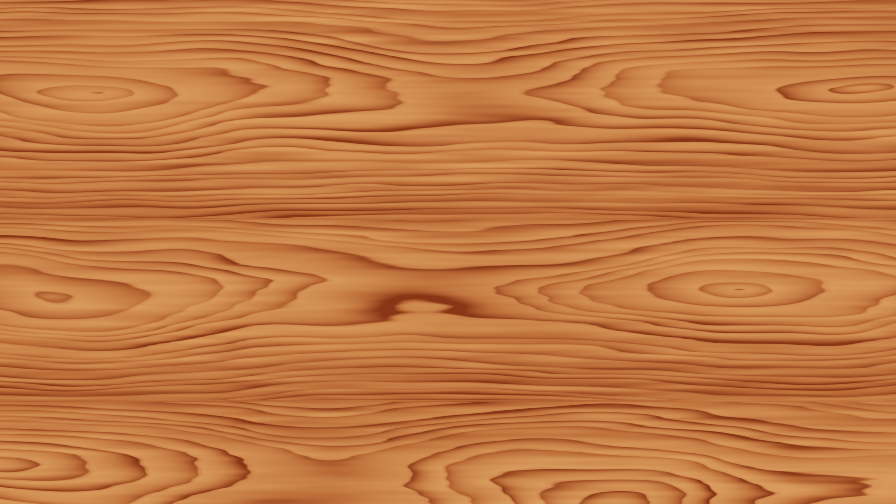
Give the GLSL for this texture, as a Shadertoy shader.

```glsl
// Flat-sawn timber: three long boards with arched "cathedral" grain.
// Each board cuts a row of stretched ring cones; warped distance gives the
// rings, and a skewed profile gives each a soft rise and a crisp dark edge.

#define RING_DENSITY 43.0
#define ARCH_HEIGHT 0.10
#define WARP 0.075
#define LINE_DEPTH 0.92
#define FIBRE_DEPTH 0.38
#define SEAM_DEPTH 0.17
#define BASE_TONE 0.86
#define BOARD_PITCH 0.36
#define LOWEST_SEAM 0.205
#define DARK_WOOD vec3(0.58, 0.26, 0.115)
#define MID_WOOD vec3(0.735, 0.425, 0.22)
#define PALE_WOOD vec3(0.84, 0.59, 0.35)

float hash(float n) {
    return fract(sin(n * 12.9898) * 43758.55);
}

vec2 gradient(vec2 cell) {
    vec3 q = fract(cell.xyx * vec3(0.1031, 0.1030, 0.0973));
    q += dot(q, q.yzx + 33.33);
    float angle = 6.2832 * fract((q.x + q.y) * q.z);
    return vec2(cos(angle), sin(angle));
}

// Gradient noise, roughly -0.7 to 0.7
float noise(vec2 p) {
    vec2 i = floor(p), f = p - i;
    vec2 u = f * f * f * (f * (f * 6.0 - 15.0) + 10.0);
    vec2 e = vec2(0.0, 1.0);
    float low = mix(dot(gradient(i), f), dot(gradient(i + e.yx), f - e.yx), u.x);
    float high = mix(dot(gradient(i + e), f - e), dot(gradient(i + 1.0), f - 1.0), u.x);
    return mix(low, high, u.y);
}

float boardCentre(float board) {
    return 0.425 + 0.385 * board;
}

// Ring coordinate: level sets are ovals joined by wide saddles
float ringField(vec2 p, float board) {
    vec2 seed = vec2(17.3, 9.7) * board;
    float v = p.y - boardCentre(board);

    // Grain bends freely at the heart and runs straight along the seams
    float bend = 1.0 - 0.75 * smoothstep(0.06, 0.16, abs(v));
    v += bend * WARP * noise(p * vec2(1.6, 2.5) + seed);
    v += bend * 0.2 * WARP * noise(p * vec2(4.0, 9.0) + seed);

    float period = 1.37 + 0.15 * board;
    float start = 0.1 + 0.1 * board;
    float arch = ARCH_HEIGHT * sin(3.14159 * (p.x - start) / period);
    float dist = sqrt(v * v + arch * arch);

    // Uneven contours and feathered tips
    dist += bend * 0.022 * noise(p * vec2(2.6, 9.0) + seed + 4.0);
    dist += 0.008 * noise(p * vec2(4.0, 26.0) + seed);
    dist += 0.0035 * noise(p * vec2(6.0, 75.0));

    // Rings crowd together toward the flanks
    float rings = RING_DENSITY * dist * (1.0 + 2.2 * dist);
    return rings + 0.8 * noise(vec2(rings * 0.55, board * 5.0 + 0.4));
}

vec3 woodColour(float tone) {
    vec3 lower = mix(DARK_WOOD, MID_WOOD, clamp(tone * 2.0, -0.3, 1.0));
    return mix(lower, PALE_WOOD, clamp(tone * 2.0 - 1.0, 0.0, 1.1));
}

void mainImage(out vec4 fragColor, in vec2 fragCoord) {
    vec2 p = fragCoord / iResolution.y;
    float board = clamp(floor((p.y - LOWEST_SEAM) / BOARD_PITCH), -1.0, 1.0);

    // Growth rings, each fading in and ending sharply beside a pale rim
    float rings = ringField(p, board);
    float width = min(fwidth(rings), 0.8);
    float f = fract(rings);
    float edge = max(0.08, 1.2 * width);
    float line = pow(f, 3.5) * smoothstep(0.0, edge, 1.0 - f) * 1.3;
    line = mix(line, 0.22, smoothstep(0.45, 0.8, width));
    float rim = pow(1.0 - f, 3.0) * smoothstep(0.0, edge, f);
    float ringId = floor(rings) + 31.0 * board;
    float strength = 0.5 + 0.6 * hash(ringId);
    strength *= clamp(0.9 + 1.2 * noise(p * vec2(2.5, 14.0) + 6.0), 0.3, 1.5);

    // Broad colour drift: pale heart, redder flanks
    float flank = smoothstep(0.03, 0.16, abs(p.y - boardCentre(board)));
    float tone = BASE_TONE - 0.16 * flank;
    tone += 0.13 * noise(p * vec2(1.3, 5.0) + 2.0);
    tone += 0.14 * (hash(ringId + 0.5) - 0.5) * smoothstep(0.0, edge, f);
    tone += 0.14 * rim - LINE_DEPTH * strength * line;

    // Fine fibres and long streaks, strongest in the flanks
    float fibre = noise(p * vec2(2.5, 85.0)) + 0.7 * noise(p * vec2(7.0, 120.0) + 8.0);
    float streak = noise(p * vec2(0.8, 42.0) + 3.0);
    tone += FIBRE_DEPTH * (0.45 + 0.55 * flank) * (0.75 * fibre + 0.7 * streak);

    // Darker band resting on each seam
    for (int i = 0; i < 2; i++) {
        float rise = p.y - LOWEST_SEAM - BOARD_PITCH * float(i) + 0.02 * streak;
        float band = smoothstep(-0.02, 0.015, rise) * (1.0 - smoothstep(0.02, 0.09, rise));
        tone -= SEAM_DEPTH * band * (1.0 + 0.9 * streak);
    }

    fragColor = vec4(woodColour(tone), 1.0);
}
```
